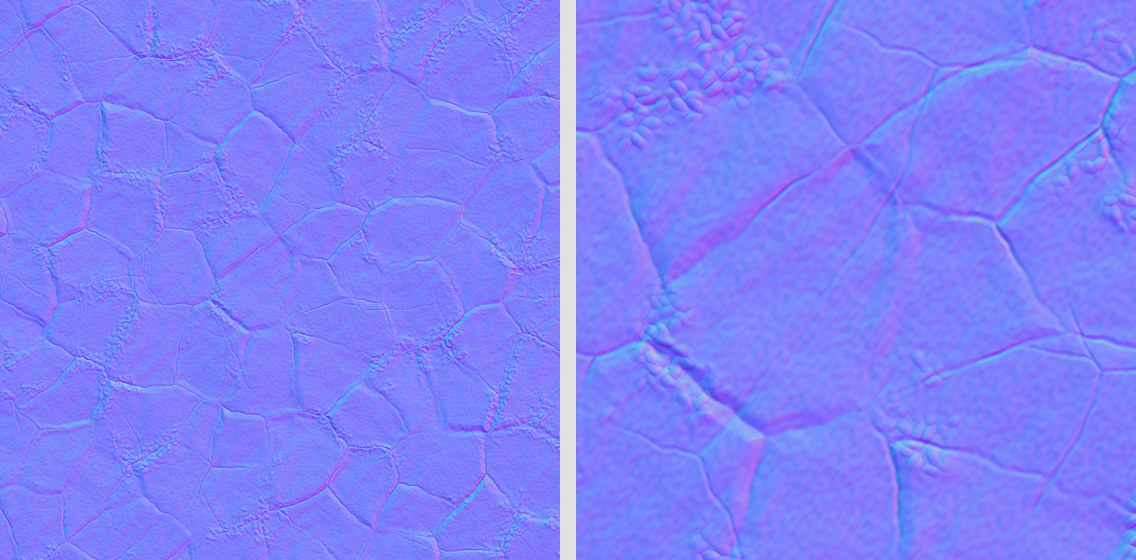
Left: the whole. Right: its middle third, enlarged.
Give the GLSL for this texture map, as a Shadertoy shader.

```glsl
// Tangent-space normal map of worn stone paving: skewed Voronoi slabs with
// fading joints, hairline cracks, leafy moss in the gaps and streaky grain.
// A height field is built from noise, and its slope is encoded as colour.

const float SLABS        = 8.5;     // slabs across the canvas
const float CRACK_CELLS  = 5.2;     // hairline crack network density
const float JOINT_WIDTH  = 0.0036;
const float JOINT_DEPTH  = 0.00075;
const float CRACK_DEPTH  = 0.00045;
const float SLAB_TILT    = 0.065;
const float MOSS_REACH   = 0.024;   // spread of moss around the joints
const float MOSS_HEIGHT  = 0.00125;
const float LEAVES       = 120.0;   // leaf cells across the canvas
const float GRAIN_FREQ   = 200.0;
const float GRAIN_HEIGHT = 0.00042;
const float SLOPE_STEP   = 0.0014;  // finite difference distance
const vec2  STREAK_DIR   = vec2(0.6, 0.8);
const vec3  COLOUR_BIAS  = vec3(-0.005, 0.002, -0.013);

vec2 hash2(vec2 p) {
    vec3 q = fract(p.xyx * vec3(0.1031, 0.1030, 0.0973));
    q += dot(q, q.yzx + 33.33);
    return fract((q.xx + q.yz) * q.zy);
}

// Gradient noise, roughly -0.7 to 0.7
float gradientNoise(vec2 p) {
    vec2 i = floor(p), f = p - i;
    vec2 u = f * f * f * (f * (f * 6.0 - 15.0) + 10.0);
    vec2 x = vec2(1, 0), y = vec2(0, 1);
    float a = dot(hash2(i) * 2.0 - 1.0, f);
    float b = dot(hash2(i + x) * 2.0 - 1.0, f - x);
    float c = dot(hash2(i + y) * 2.0 - 1.0, f - y);
    float d = dot(hash2(i + 1.0) * 2.0 - 1.0, f - 1.0);
    return mix(mix(a, b, u.x), mix(c, d, u.x), u.y);
}

// Distance to the nearest Voronoi border; also the cell id and centre offset
float voronoiEdge(vec2 p, out vec2 id, out vec2 centre) {
    vec2 cell = floor(p);
    float nearest = 1e3;
    for (int k = 0; k < 9; k++) {
        vec2 c = cell + vec2(k % 3 - 1, k / 3 - 1);
        vec2 r = c + 0.04 + 0.92 * hash2(c) - p;
        float d = dot(r, r);
        if (d < nearest) { nearest = d; id = c; centre = r; }
    }
    float edge = 1e3;
    for (int k = 0; k < 25; k++) {
        vec2 c = id + vec2(k % 5 - 2, k / 5 - 2);
        vec2 r = c + 0.04 + 0.92 * hash2(c) - p;
        vec2 across = r - centre;
        if (dot(across, across) > 1e-5)
            edge = min(edge, dot(0.5 * (r + centre), normalize(across)));
    }
    return edge;
}

// Overlapping, randomly turned leaf domes
float leaves(vec2 p) {
    vec2 cell = floor(p);
    float top = 0.0;
    for (int k = 0; k < 9; k++) {
        vec2 c = cell + vec2(k % 3 - 1, k / 3 - 1);
        vec2 rnd = hash2(c + 71.0);
        float turn = 6.2832 * rnd.x;
        vec2 axis = vec2(cos(turn), sin(turn));
        vec2 r = p - c - hash2(c);
        vec2 leaf = vec2(dot(r, axis) / 0.85, dot(r, vec2(-axis.y, axis.x)) / 0.45);
        float dome = max(0.0, 1.0 - dot(leaf, leaf));
        top = max(top, dome * (0.4 + 0.6 * rnd.y));
    }
    return top;
}

float height(vec2 p) {
    vec2 id, centre;
    vec2 streak = vec2(dot(p, STREAK_DIR), dot(p, vec2(STREAK_DIR.y, -STREAK_DIR.x)));
    vec2 wobble = vec2(gradientNoise(p * 8.0), gradientNoise(p * 8.0 + 40.0));
    vec2 ragged = vec2(gradientNoise(p * 38.0), gradientNoise(p * 38.0 + 90.0));
    float chipped = gradientNoise(p * 95.0 + 7.0);
    vec2 warped = p + 0.032 * wobble + 0.006 * ragged + 0.0022 * chipped;

    // Tilted slabs with leaning joints that fade in places
    vec2 skewed = vec2(warped.x - 0.24 * warped.y, warped.y + 0.14 * warped.x);
    float joint = voronoiEdge(skewed * SLABS + 3.0, id, centre) / SLABS;
    vec2 tilt = (hash2(id + 17.0) - 0.5) * SLAB_TILT;
    float wear = smoothstep(-0.25, 0.3, gradientNoise(p * 11.0 + 20.0) + 0.3 * ragged.x);
    float h = -dot(tilt, centre) / SLABS * smoothstep(0.0, 0.012, joint);
    h -= JOINT_DEPTH * mix(0.1, 1.25, wear) * (1.0 - smoothstep(0.0, JOINT_WIDTH, joint));
    h -= 0.0004 * exp(-joint / 0.009);

    // Hairline cracks that fade in and out
    vec2 crackId, crackCentre;
    vec2 bent = warped + 0.03 * wobble.yx + 0.5;
    float crack = voronoiEdge(bent * CRACK_CELLS, crackId, crackCentre) / CRACK_CELLS;
    float broken = smoothstep(-0.1, 0.2, gradientNoise(p * 6.0 + 60.0));
    h -= CRACK_DEPTH * broken * (1.0 - smoothstep(0.0, 0.003, crack));

    // Undulation, diagonal scratches and fine grain
    h += 0.0035 * gradientNoise(p * 7.0 + 11.0);
    h += 0.0016 * gradientNoise(streak * vec2(13.0, 34.0) + 2.0 * wobble);
    h += 0.0007 * gradientNoise(streak * vec2(45.0, 75.0) + 30.0);
    h += GRAIN_HEIGHT * gradientNoise(streak * GRAIN_FREQ * vec2(0.8, 1.1));

    // Ragged moss clumps along some joints
    float patches = smoothstep(0.02, 0.2, gradientNoise(p * 7.0 + 5.0) + 0.3 * ragged.x);
    float reach = joint / MOSS_REACH + 0.9 * ragged.y + 0.5 * chipped;
    float moss = patches * (1.0 - smoothstep(0.4, 1.1, reach));
    return h + moss * MOSS_HEIGHT * (0.3 + leaves(p * LEAVES));
}

void mainImage(out vec4 fragColor, in vec2 fragCoord) {
    vec2 p = fragCoord / iResolution.xy;
    vec2 e = vec2(SLOPE_STEP, 0.0);
    float h = height(p);
    vec2 slope = vec2(height(p + e.xy) - h, height(p + e.yx) - h) / SLOPE_STEP;
    vec3 normal = normalize(vec3(-slope, 1.0));
    fragColor = vec4(0.5 + 0.5 * normal + COLOUR_BIAS, 1.0);
}
```
